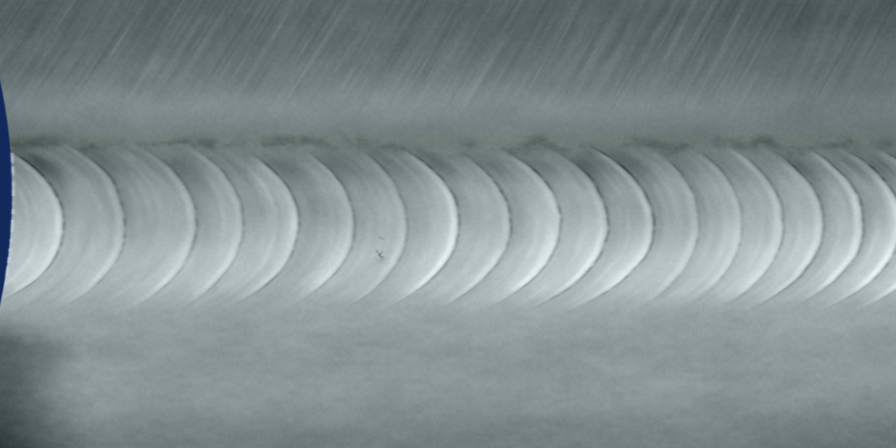
A WebGL 1 fragment shader for this texture:

```glsl
precision highp float;
// A horizontal weld bead between two brushed metal plates.
// Plates are vertical tone ramps with stretched noise; the bead is a loop of
// bowed ripples, each with a soft bright crest and a thin groove to its right.

uniform vec2 u_resolution;

const float BEAD_MID = 0.5;
const float BEAD_HALF = 0.185;

float hash(vec2 p) {
  return fract(sin(dot(p, vec2(127.1, 311.7))) * 43758.5453);
}

float noise(vec2 p) {
  vec2 i = floor(p), f = fract(p);
  f = f * f * (3.0 - 2.0 * f);
  return mix(mix(hash(i), hash(i + vec2(1.0, 0.0)), f.x),
             mix(hash(i + vec2(0.0, 1.0)), hash(i + vec2(1.0, 1.0)), f.x), f.y);
}

float fbm(vec2 p) {
  float sum = 0.0, amp = 0.5;
  for (int k = 0; k < 4; k++) {
    sum += amp * noise(p);
    p = p * 2.03 + 17.3;
    amp *= 0.5;
  }
  return sum;
}

float bell(float x, float width) {
  return exp(-x * x / (width * width));
}

// Upper plate: dark at the top, a pale band above the bead, slanted scratches.
float upperPlate(vec2 p) {
  float tone = mix(0.445, 0.35, smoothstep(0.76, 1.0, p.y));
  tone += 0.055 * bell(p.y - 0.765, 0.045) * (1.0 - 0.5 * smoothstep(0.9, 1.9, p.x));
  tone -= 0.035 * smoothstep(1.2, 2.0, p.x) + 0.03 * smoothstep(0.3, 0.0, p.x);
  vec2 slant = vec2(dot(p, vec2(0.8, -0.6)), dot(p, vec2(0.6, 0.8)));
  slant.x += 0.04 * slant.y * slant.y;
  float hair = noise(slant * vec2(150.0, 9.0)) + noise(slant * vec2(80.0, 6.0) + 9.0) - 1.0;
  float sparse = smoothstep(0.72, 0.95, noise(slant * vec2(140.0, 8.0) + 31.0));
  tone += (0.04 * hair + 0.03 * sparse - 0.004) * smoothstep(0.7, 0.86, p.y);
  tone += 0.06 * (fbm(p * vec2(9.0, 20.0)) - 0.47);
  // Patchy soot along the toe of the bead
  float toe = bell(p.y - 0.672 - 0.05 * (fbm(p * vec2(14.0, 9.0)) - 0.47), 0.018);
  float soot = smoothstep(0.25, 0.75, fbm(p * vec2(28.0, 45.0)));
  return tone - toe * (0.01 + 0.11 * soot);
}

// Lower plate: pale with mottled grain, dark in the left corner and at the base.
float lowerPlate(vec2 p) {
  float tone = mix(0.44, 0.55, smoothstep(-0.02, 0.15, p.y));
  tone += 0.035 * smoothstep(0.2, 0.32, p.y);
  vec2 q = vec2(p.x, p.y - 0.04 * p.x);
  tone += 0.07 * (fbm(q * vec2(8.0, 24.0)) - 0.47);
  tone += 0.025 * (noise(q * vec2(45.0, 90.0)) - 0.5);
  float corner = smoothstep(0.28, 0.02, p.x + 0.12 * fbm(p * 9.0));
  tone -= 0.24 * corner * smoothstep(0.34, 0.24, p.y + 0.05 * fbm(p * 15.0));
  return tone - 0.05 * smoothstep(1.5, 2.0, p.x) * smoothstep(0.2, 0.0, p.y);
}

// Right-hand extent of a ripple; the spacing tightens along the bead.
float rippleEdge(float i) {
  return 0.143 + 0.1372 * i - 0.001607 * i * i + 0.024 * bell(i - 2.0, 0.6);
}

float bead(vec2 p) {
  float v = (p.y - BEAD_MID) / BEAD_HALF;
  float bow = 0.115 * v * v + 0.03 * v * v * v * v;
  float low = smoothstep(0.62, 0.4, p.y);
  float fade = smoothstep(1.15, 0.65, abs(v));

  // Cross-section lighting
  float tone = mix(0.565, 0.655, low) - 0.12 * smoothstep(0.56, 0.66, p.y);
  tone -= 0.035 * smoothstep(0.38, 0.3, p.y);
  tone += 0.035 * smoothstep(0.8, 1.8, p.x) + 0.04 * bell(p.y - 0.42, 0.08);

  for (int k = 0; k < 19; k++) {
    float i = float(k);
    float seed = hash(vec2(i, 4.7));
    float d = rippleEdge(i) - p.x - bow * (0.85 + 0.3 * seed);
    d += 0.012 * (fbm(vec2(p.y * 18.0, i * 3.1)) - 0.47);
    float inside = smoothstep(-0.007, 0.007, d);
    float strength = (0.5 + 0.65 * seed) * fade;
    float broken = 0.3 + 1.3 * noise(vec2(p.y * 24.0, i * 5.3));
    float speckle = 0.3 + 1.4 * noise(vec2(p.y * 110.0, i * 7.9));
    float crest = inside * exp(-max(d, 0.0) / 0.04);
    float recess = (1.0 - inside) * exp(-max(-d, 0.0) / 0.04);
    tone += strength * mix(0.045, 0.1, low) * crest;
    tone += 0.06 * strength * broken * bell(d - 0.012, 0.008);
    tone += 0.03 * strength * (1.6 - broken) * bell(d - 0.036 - 0.02 * seed, 0.006);
    tone -= strength * mix(0.09, 0.045, low) * recess;
    tone -= 0.09 * strength * speckle * bell(d + 0.002, 0.0045);
    // Shadowed pocket where the ripple meets the upper toe
    tone -= 0.1 * seed * bell(d + 0.035, 0.03) * bell(p.y - 0.635, 0.035);
  }

  // Fine striae that follow the ripples, and cloudy reflections
  float s = p.x + bow;
  tone += 0.04 * (noise(vec2(s * 80.0, p.y * 9.0)) - 0.5);
  tone += 0.15 * (fbm(vec2(s * 14.0, p.y * 8.0)) - 0.47);
  float pit = bell(length((p - vec2(0.85, 0.443)) * vec2(1.0, 0.4)), 0.008);
  return tone - 0.35 * pit * smoothstep(0.5, 0.75, noise(p * 130.0));
}

void main() {
  vec2 p = gl_FragCoord.xy / u_resolution.y;
  p.x *= 2.0 * u_resolution.y / u_resolution.x;

  float wobble = 0.07 * (fbm(p * vec2(14.0, 8.0)) - 0.47);
  float tone = mix(lowerPlate(p), upperPlate(p), smoothstep(0.45, 0.55, p.y));
  float mask = smoothstep(0.275, 0.365, p.y + wobble)
             * smoothstep(0.685, 0.63, p.y + wobble);
  tone = mix(tone, bead(p), mask) + 0.025 * (noise(p * 170.0) - 0.5);
  vec3 color = vec3(tone, tone + 0.045, tone + 0.056);
  color.b -= 0.02 * bell(p.y - 0.675, 0.025);

  // Blue disc edge at the far left with a pale broken rim
  float rim = 0.027 * (1.0 - pow(abs(p.y - 0.57) / 0.25, 2.0)) - p.x;
  float dashes = smoothstep(0.35, 0.65, noise(vec2(p.y * 95.0, 2.0)));
  float rimZone = smoothstep(0.36, 0.4, p.y) * smoothstep(0.68, 0.64, p.y);
  color = mix(color, vec3(0.07, 0.16, 0.36), smoothstep(-0.003, 0.003, rim));
  color = mix(color, vec3(0.8, 0.85, 0.9), 0.6 * dashes * rimZone * bell(rim + 0.003, 0.004));
  gl_FragColor = vec4(clamp(color, 0.0, 1.0), 1.0);
}
```
